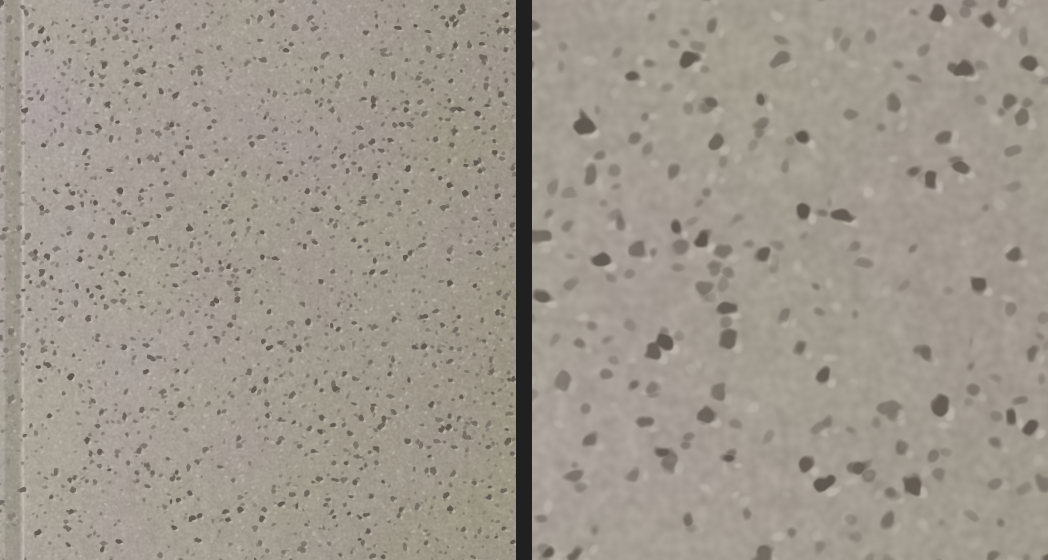
Left, the full canvas; right, a detail of the centre.
This texture is drawn by a Shadertoy shader. Its source:

```glsl
// Speckled stone tile: a softly shaded beige ground with fine mottling, jittered
// dark grains with pale chips beside them, and a groove with a worn bright lip.
// Grains are warped ellipses on hashed grids; ground and wear use gradient noise.

// Colours
const vec3 GROUND_LEFT  = vec3(0.672, 0.644, 0.612);
const vec3 GROUND_RIGHT = vec3(0.610, 0.580, 0.534);
const vec3 GRAIN_DARK   = vec3(0.345, 0.315, 0.285);
const vec3 CHIP_PALE    = vec3(0.775, 0.755, 0.725);
const vec3 GROOVE_TINT  = vec3(0.905, 0.915, 0.890);
const vec3 LILAC_SHIFT  = vec3(0.004, -0.010, 0.030);

// Sizes, in canvas heights
const float GRAIN_RADIUS = 0.0047;
const float SPECK_RADIUS = 0.0031;
const float CHIP_RADIUS  = 0.0027;
const float EDGE_BLUR    = 0.0017;
const vec2  CHIP_OFFSET  = vec2(0.0055, -0.0045);
const float GROOVE_LEFT  = 0.009;
const float GROOVE_RIGHT = 0.036;
const float LIP_X        = 0.0415;
const float LIP_WIDTH    = 0.0042;

// Amounts
const float GRAIN_DENSITY = 48.0;
const float SPECK_DENSITY = 62.0;
const float GRAIN_SHARE   = 0.38;
const float SPECK_SHARE   = 0.30;
const float CHIP_SHARE    = 0.25;
const float GRAIN_TILT    = 0.6;

vec3 hash3(vec2 cell) {
    vec3 h = fract(cell.xyx * vec3(0.1031, 0.1030, 0.0973));
    h += dot(h, h.yxz + 33.33);
    return fract((h.xxy + h.yzz) * h.zyx);
}

float cornerSlope(vec2 cell, vec2 offset) {
    return dot(hash3(cell).xy * 2.0 - 1.0, offset);
}

float gradientNoise(vec2 p) {
    vec2 i = floor(p), f = p - i;
    vec2 u = f * f * f * (f * (f * 6.0 - 15.0) + 10.0);
    vec2 e = vec2(1.0, 0.0);
    float low  = mix(cornerSlope(i, f), cornerSlope(i + e, f - e), u.x);
    float high = mix(cornerSlope(i + e.yx, f - e.yx), cornerSlope(i + 1.0, f - 1.0), u.x);
    return mix(low, high, u.y);
}

// Strongest coverage at p among scattered, tilted, irregular grains.
float grains(vec2 p, float density, float share, float radius, float seed) {
    vec2 q = p * density;
    vec2 home = floor(q);
    float warp = gradientNoise(p * 150.0 + seed) * 0.9;
    float blur = max(EDGE_BLUR, 0.7 / iResolution.y);
    float cover = 0.0;
    for (int y = -1; y <= 1; y++) {
        for (int x = -1; x <= 1; x++) {
            vec2 cell = home + vec2(x, y);
            vec3 place = hash3(cell + seed);
            vec3 form = hash3(cell + seed + 71.7);
            float crowd = 1.0 + 1.3 * gradientNoise(cell / density * 9.0 + seed);
            if (place.z > share * crowd) continue;
            vec2 v = (q - cell - place.xy) / density;
            float angle = GRAIN_TILT + (form.x - 0.5) * 2.4;
            float c = cos(angle), s = sin(angle);
            v = vec2(c * v.x + s * v.y, c * v.y - s * v.x);
            float stretch = mix(1.0, 1.35, form.y);
            float size = radius * mix(0.6, 1.25, form.z);
            float d = length(v * vec2(1.0 / stretch, stretch)) - size * (1.0 + warp);
            float strength = mix(0.5, 1.0, fract(form.z * 3.0 + form.y));
            cover = max(cover, strength * smoothstep(blur, -blur, d));
        }
    }
    return cover;
}

// Broad light falloff, slow lilac drift and fine surface mottling.
vec3 groundColor(vec2 p, float across) {
    float drift = gradientNoise(p * 3.1 + 4.7);
    vec3 color = mix(GROUND_LEFT, GROUND_RIGHT, clamp(across + drift * 0.3, 0.0, 1.0));
    float lilac = gradientNoise(p * 6.0 + 19.0) + 0.35 * (p.y - across);
    color += LILAC_SHIFT * lilac;
    float mottle = 0.045 * gradientNoise(p * 75.0)
                 + 0.055 * gradientNoise(p * 165.0 + 31.0)
                 + 0.020 * gradientNoise(p * 24.0 + 8.0);
    return color + mottle;
}

void mainImage(out vec4 fragColor, in vec2 fragCoord) {
    vec2 p = fragCoord / iResolution.y;
    float across = fragCoord.x / iResolution.x;
    vec3 color = groundColor(p, across);

    // Groove and its worn lip
    float wobble = 0.0016 * gradientNoise(vec2(p.y * 40.0, 2.5));
    float edge = p.x + wobble;
    float groove = smoothstep(GROOVE_LEFT - 0.003, GROOVE_LEFT + 0.003, edge)
                 * smoothstep(GROOVE_RIGHT + 0.003, GROOVE_RIGHT - 0.003, edge);
    color *= mix(vec3(1.0), GROOVE_TINT, groove);
    float wear = clamp(0.7 + 1.1 * gradientNoise(p * vec2(90.0, 70.0)), 0.0, 1.0);
    float lip = wear * smoothstep(LIP_WIDTH, 0.0, abs(edge - LIP_X));
    color = mix(color, CHIP_PALE, lip * 0.85);

    // Pale chips: loose ones, and ones beside the dark grains
    float loose = grains(p, SPECK_DENSITY, CHIP_SHARE, CHIP_RADIUS, 13.0);
    float beside = grains(p - CHIP_OFFSET, GRAIN_DENSITY, GRAIN_SHARE, CHIP_RADIUS, 37.0);
    color = mix(color, CHIP_PALE, max(loose * 0.5, beside * 0.65));

    // Dark grains and fainter specks
    float large = grains(p, GRAIN_DENSITY, GRAIN_SHARE, GRAIN_RADIUS, 37.0);
    float small = grains(p, SPECK_DENSITY, SPECK_SHARE, SPECK_RADIUS, 59.0);
    float dark = max(large, small * 0.55) * (1.0 - 0.45 * groove);
    color = mix(color, GRAIN_DARK, dark * 0.92);

    fragColor = vec4(color, 1.0);
}
```
